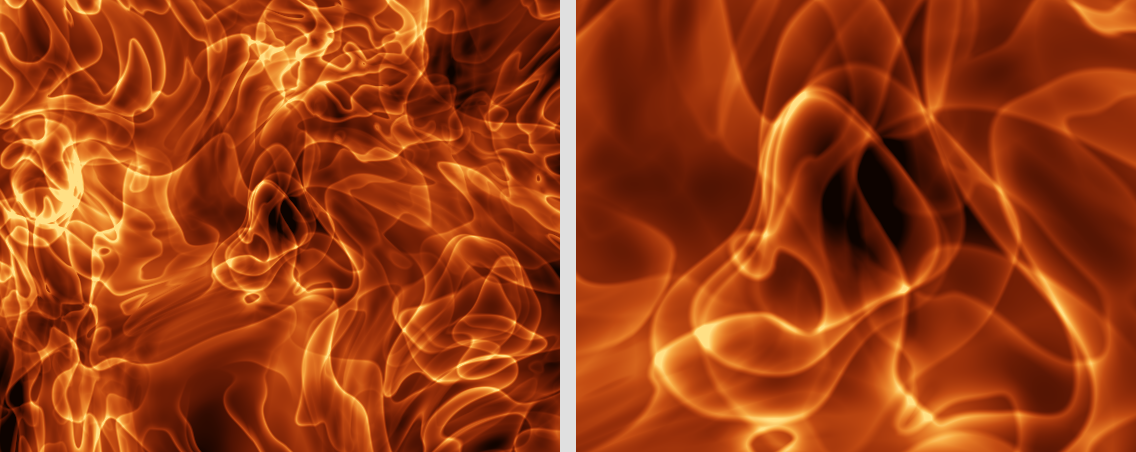
Left, the full canvas; right, a detail of the centre.
Write a Shadertoy shader that draws this texture.

```glsl
#define SHEETS 6
#define SHEET_SCALE 1.9
#define SHEET_GROWTH 1.48
#define BILLOWS 12
#define RIM_WIDTH 0.006
#define RIM_HEAT 1.15
#define SWIRL 0.26
#define BASE_HEAT 2.6
#define CLOUD_HEAT 3.4
#define WISP_HEAT 0.45

vec2 hash2(vec2 p) {
    vec2 k = vec2(dot(p, vec2(127.1, 311.7)), dot(p, vec2(269.5, 183.3)));
    return fract(sin(k) * 43758.5453);
}

// Gradient noise, centred on zero
float noise(vec2 p) {
    vec2 i = floor(p), f = p - i;
    vec2 u = f * f * (3.0 - 2.0 * f);
    vec2 o = vec2(1.0, 0.0);
    float a = dot(hash2(i) * 2.0 - 1.0, f);
    float b = dot(hash2(i + o.xy) * 2.0 - 1.0, f - o.xy);
    float c = dot(hash2(i + o.yx) * 2.0 - 1.0, f - o.yx);
    float d = dot(hash2(i + o.xx) * 2.0 - 1.0, f - o.xx);
    return 1.2 * mix(mix(a, b, u.x), mix(c, d, u.x), u.y);
}

vec2 noise2(vec2 p) {
    return vec2(noise(p), noise(p + vec2(37.2, 81.6)));
}

float fbm(vec2 p) {
    float sum = 0.0, amp = 1.0;
    for (int i = 0; i < 4; i++) {
        sum += amp * noise(p);
        p = mat2(1.6, 1.2, -1.2, 1.6) * p + 7.3;
        amp *= 0.5;
    }
    return sum;
}

// Large swirl, with tongues drawn out upwards near the bottom
vec2 swirl(vec2 p) {
    p.y *= mix(0.55, 1.0, smoothstep(0.0, 0.5, p.y));
    return p + SWIRL * noise2(p * 2.3 + 4.7);
}

float sheetField(vec2 p, float scale, float seed) {
    vec2 q = swirl(p) * scale + seed;
    return noise(q + 0.55 * noise2(q * 1.1 + 19.0));
}

// Signed distance to the edge of a sheet, in canvas heights
float sheetDistance(vec2 p, float scale, float seed) {
    vec2 e = vec2(0.0015, 0.0);
    float f = sheetField(p, scale, seed);
    vec2 slope = vec2(sheetField(p + e.xy, scale, seed),
                      sheetField(p + e.yx, scale, seed)) - f;
    return f / max(length(slope) / e.x, 0.35 * scale);
}

// Crisp outside, fading softly inwards
float rim(float d, float glow) {
    float inside = max(d, 0.0);
    return smoothstep(-RIM_WIDTH, 0.0, d)
        * (1.2 * exp(-inside / RIM_WIDTH) + exp(-inside / glow));
}

float sheets(vec2 p) {
    float heat = 0.0, scale = SHEET_SCALE;
    for (int i = 0; i < SHEETS; i++) {
        float seed = 13.7 * float(i + 1);
        float d = sheetDistance(p, scale, seed);
        float mask = smoothstep(-0.25, 0.32, noise(p * 2.6 + seed));
        heat += mask * (RIM_HEAT * rim(d, 0.13 / scale)
              - 0.35 * smoothstep(0.0, 0.3 / scale, d));
        scale *= SHEET_GROWTH;
    }
    return heat;
}

// Dark rounded puffs with glowing outlines, in three clusters
float billows(vec2 p) {
    vec2 centres[3] = vec2[3](vec2(0.57, 0.49), vec2(0.14, 0.6), vec2(1.06, 0.27));
    vec2 q = p + 0.13 * noise2(p * 4.5 + 2.1) + 0.03 * noise2(p * 11.0);
    float heat = 0.0;
    for (int i = 0; i < BILLOWS; i++) {
        vec2 h = hash2(vec2(float(i), 5.3));
        float radius = 0.06 + 0.07 * h.x;
        vec2 c = centres[i % 3] + 0.2 * (hash2(vec2(float(i), 9.1)) - 0.5);
        float d = radius - length((q - c) * vec2(1.0, 0.8));
        float fade = smoothstep(-0.3, 0.2, noise(p * 5.0 + h * 40.0));
        heat += mix(0.3, 1.0, fade) * rim(d, 0.022) - 0.5 * smoothstep(0.0, 0.06, d);
    }
    return heat;
}

vec3 fireColor(float heat) {
    vec3 ramp[8] = vec3[8](
        vec3(0.05, 0.01, 0.0), vec3(0.30, 0.07, 0.01),
        vec3(0.45, 0.12, 0.02), vec3(0.61, 0.19, 0.04),
        vec3(0.76, 0.29, 0.07), vec3(0.89, 0.46, 0.14),
        vec3(0.97, 0.66, 0.26), vec3(1.0, 0.88, 0.52));
    vec3 color = ramp[0];
    for (int i = 1; i < 8; i++)
        color = mix(color, ramp[i], clamp(heat - float(i - 1), 0.0, 1.0));
    return color;
}

void mainImage(out vec4 fragColor, in vec2 fragCoord) {
    vec2 uv = fragCoord / iResolution.xy;
    vec2 p = fragCoord / iResolution.y;
    vec2 flow = swirl(p);

    // Broad glow and fine streaks carried by the swirl
    float heat = BASE_HEAT + CLOUD_HEAT * fbm(flow * 3.2 + 11.0);
    vec2 streak = flow + 0.12 * noise2(flow * 5.0);
    heat += WISP_HEAT * (0.8 - 4.5 * abs(noise(streak * vec2(17.0, 7.0))));
    heat += 0.6 * WISP_HEAT * (0.8 - 4.5 * abs(noise(streak.yx * vec2(26.0, 11.0) + 5.0)));

    heat += sheets(p) + billows(p);

    // Hot column at the bottom, dark gaps towards the sides
    float column = (uv.x - 0.62 + 0.12 * noise(p * 5.0)) / 0.05;
    heat += 1.6 * exp(-column * column) * smoothstep(0.34, 0.1, uv.y);
    float gaps = smoothstep(0.78, 1.05, uv.x)
        + 0.7 * smoothstep(0.14, 0.0, uv.x) * smoothstep(0.45, 0.2, uv.y);
    heat -= gaps * (1.1 + 4.0 * noise(flow * 6.0 + 3.0));

    fragColor = vec4(fireColor(heat), 1.0);
}
```
